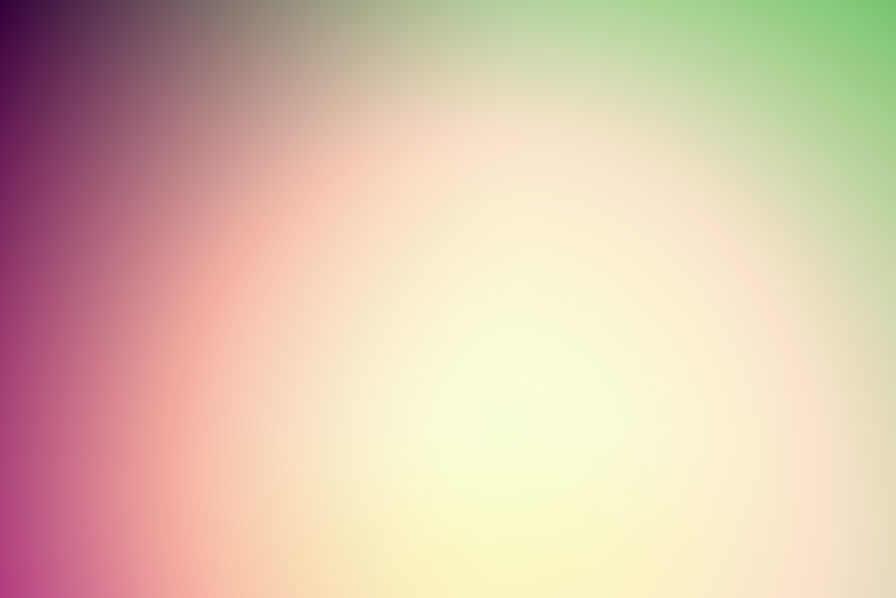
Give the GLSL for this background, as a WebGL 2 fragment shader.

```glsl
#version 300 es
precision highp float;

uniform vec2 u_resolution;
out vec4 fragColor;

const vec2 GLOW_CENTER = vec2(0.55, 0.20);
const vec2 GLOW_RADII = vec2(0.36, 0.58);
const vec3 PALE_LEMON = vec3(0.98, 1.0, 0.85);
const vec3 WARM_LEMON = vec3(0.98, 0.975, 0.76);
const vec3 SALMON = vec3(0.97, 0.67, 0.61);
const vec3 CREAM = vec3(0.99, 0.895, 0.805);

// Positive part of a value with a rounded corner at zero
float softPositive(float value, float rounding) {
    return 0.5 * (value + sqrt(value * value + rounding * rounding));
}

// Heart of the glow, warmer toward the bottom edge
vec3 heartColor(float height) {
    return mix(WARM_LEMON, PALE_LEMON, smoothstep(0.0, 0.35, height));
}

// Rim of the glow, salmon on the left and cream elsewhere
vec3 rimColor(vec2 direction) {
    return mix(SALMON, CREAM, smoothstep(-1.25, 0.2, direction.x));
}

// Light lost per unit of distance beyond the rim:
// magenta remains on the left, green on the upper right
vec3 falloff(vec2 direction) {
    float red = 0.46 + 0.30 * direction.y - 0.10 * direction.x;
    float green = mix(0.83, 0.14, smoothstep(-1.15, 0.3, direction.x));
    float blue = 0.27 + 0.22 * direction.y;
    return vec3(red, green, blue);
}

vec3 background(vec2 uv) {
    vec2 offset = (uv - GLOW_CENTER) / GLOW_RADII;
    float radius = length(offset);
    vec2 direction = offset / max(radius, 0.0001);

    float rimAmount = pow(min(radius, 1.0), 2.0);
    vec3 glow = mix(heartColor(uv.y), rimColor(direction), rimAmount);
    float beyondRim = softPositive(radius - 1.0, 0.06);
    return glow - falloff(direction) * beyondRim;
}

void main() {
    vec2 uv = gl_FragCoord.xy / u_resolution;
    fragColor = vec4(clamp(background(uv), 0.0, 1.0), 1.0);
}
```
